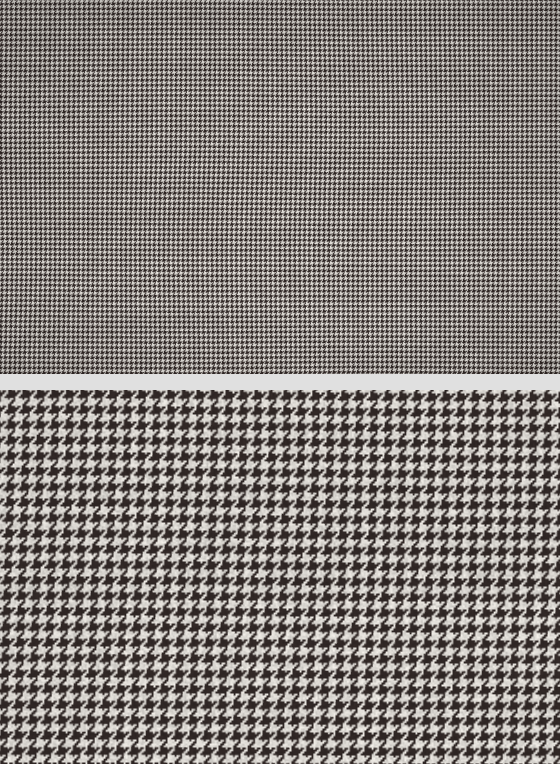
Top: the whole. Bottom: its middle third, enlarged.
A Shadertoy shader for this texture:

```glsl
// Fine houndstooth cloth: dark brown and pale grey yarns in a two-by-two twill.

const vec2 REPEATS = vec2(116.0, 73.0);   // checks across and down
const float THREADS = 8.0;                // yarns per check: four dark, four pale
const vec3 DARK_YARN = vec3(0.178, 0.145, 0.138);
const vec3 PALE_YARN = vec3(0.835, 0.823, 0.802);
const float FUZZ = 0.11;                  // softness of the yarn edges, in checks
const int SAMPLES = 6;                    // smoothing grid per side

float hash(vec2 p) {
    vec3 q = fract(p.xyx * 0.1031);
    q += dot(q, q.yzx + 33.33);
    return fract((q.x + q.y) * q.z);
}

float valueNoise(vec2 p) {
    vec2 cell = floor(p);
    vec2 f = fract(p);
    f = f * f * (3.0 - 2.0 * f);
    float low = mix(hash(cell), hash(cell + vec2(1.0, 0.0)), f.x);
    float high = mix(hash(cell + vec2(0.0, 1.0)), hash(cell + vec2(1.0)), f.x);
    return mix(low, high, f.y);
}

// Slight slack in the cloth, in canvas units
vec2 slacken(vec2 uv) {
    vec2 drift = vec2(valueNoise(uv * 3.0 + 7.0), valueNoise(uv * 3.0 + 31.0)) - 0.5;
    return uv + drift * 0.006;
}

// Colour of the yarn on top at a point measured in checks
vec3 weave(vec2 checks) {
    vec2 yarn = floor(checks * THREADS);
    vec2 across = fract(checks * THREADS) - 0.5;
    bool warpOnTop = mod(yarn.x - yarn.y, 4.0) < 2.0;

    float index = warpOnTop ? yarn.x : yarn.y;
    float offset = warpOnTop ? across.x : across.y;
    bool isDark = mod(index, THREADS) < THREADS * 0.5;

    // Rounded yarn, with uneven dye along each yarn and at each crossing
    float roundness = 1.04 - 0.48 * offset * offset;
    float yarnTone = hash(vec2(index, warpOnTop ? 3.0 : 11.0)) - 0.5;
    float crossingTone = hash(yarn + 19.0) - 0.5;
    float wear = 1.0 + 0.08 * yarnTone + 0.16 * crossingTone;
    return (isDark ? DARK_YARN : PALE_YARN) * roundness * wear;
}

// Average over a square footprint, which softens the yarn edges
vec3 softWeave(vec2 checks, vec2 footprint) {
    vec3 sum = vec3(0.0);
    for (int j = 0; j < SAMPLES; j++) {
        for (int i = 0; i < SAMPLES; i++) {
            vec2 offset = (vec2(i, j) + 0.5) / float(SAMPLES) - 0.5;
            sum += weave(checks + offset * footprint);
        }
    }
    return sum / float(SAMPLES * SAMPLES);
}

// Soft light that falls off towards the sides and upper corners
float lighting(vec2 uv) {
    vec2 d = uv - vec2(0.5, 0.42);
    float mottling = valueNoise(uv * vec2(4.0, 9.0)) - 0.5;
    return 1.04 - 0.26 * dot(d, d) + 0.03 * mottling;
}

void mainImage(out vec4 fragColor, in vec2 fragCoord) {
    vec2 uv = fragCoord / iResolution.xy;

    // Combine the size of one pixel with the fuzz of the yarn
    vec2 pixel = REPEATS / iResolution.xy;
    vec2 footprint = sqrt(pixel * pixel + FUZZ * FUZZ);

    vec3 color = softWeave(slacken(uv) * REPEATS, footprint);
    fragColor = vec4(clamp(color * lighting(uv), 0.0, 1.0), 1.0);
}
```
